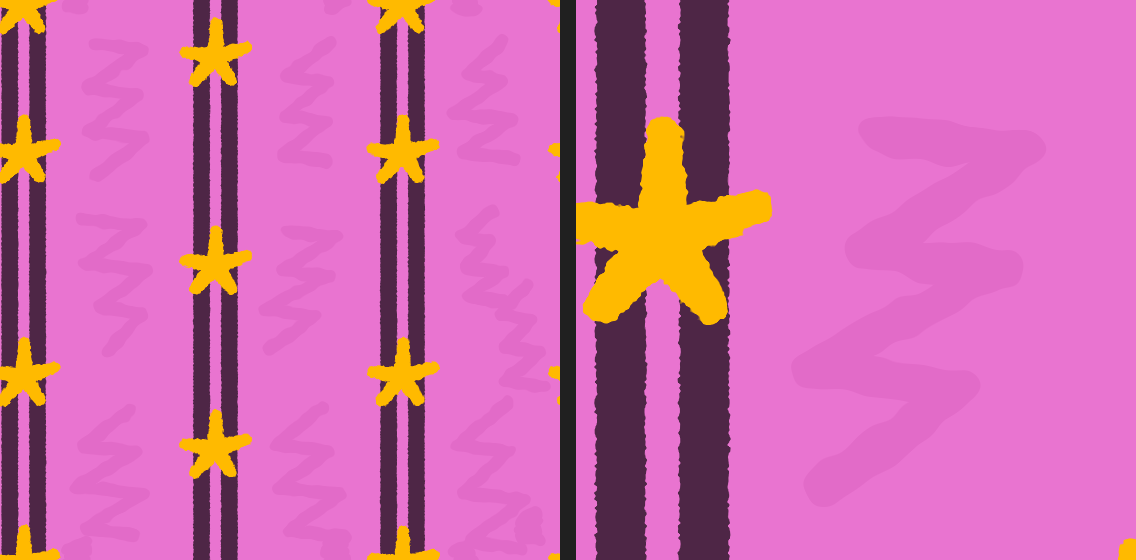
Left: the whole. Right: its middle third, enlarged.
Write a Shadertoy shader that draws this pattern.

```glsl
float hash(vec2 p) {
    vec3 q = fract(vec3(p.xyx) * 0.1031);
    q += dot(q, q.yzx + 33.33);
    return fract((q.x + q.y) * q.z);
}

float noise(vec2 p) {
    vec2 cell = floor(p), f = fract(p);
    f = f * f * (3.0 - 2.0 * f);
    return mix(mix(hash(cell), hash(cell + vec2(1, 0)), f.x),
               mix(hash(cell + vec2(0, 1)), hash(cell + 1.0), f.x), f.y);
}

// Capsule whose radius runs from ra at a to rb at b
float taperedStroke(vec2 p, vec2 a, vec2 b, float ra, float rb) {
    vec2 ab = b - a;
    float t = clamp(dot(p - a, ab) / dot(ab, ab), 0.0, 1.0);
    return length(p - a - ab * t) - mix(ra, rb, t);
}

float cover(float d) {
    return clamp(0.5 - d * iResolution.y, 0.0, 1.0);
}

// Offset to the nearest copy on the unit tile
vec2 wrapOffset(vec2 p, vec2 center) {
    vec2 d = p - center;
    return d - round(d);
}

// Five uneven hand-painted arms
float star(vec2 p) {
    vec2 tips[5] = vec2[5](vec2(0.001, 0.056), vec2(0.055, 0.013), vec2(-0.053, 0.005),
                           vec2(-0.037, -0.046), vec2(0.028, -0.045));
    float d = 1.0;
    for (int i = 0; i < 5; i++)
        d = min(d, taperedStroke(p, vec2(0.0, -0.004), tips[i], 0.0165, 0.0105));
    return d;
}

// Brush zigzag alternating flat and steep strokes
float zigzag(vec2 p, vec2 size, float seed) {
    float flip = step(0.65, hash(vec2(seed, 3.0)));
    float drift = (hash(vec2(seed, 5.0)) - 0.5) * 1.6;
    float d = 1.0;
    vec2 previous = vec2(0);
    for (int k = 0; k < 7; k++) {
        float n = float(k);
        float side = mod(n + flip, 2.0) < 0.5 ? 1.0 : -1.0;
        float reach = 0.55 + 0.6 * hash(vec2(seed, n + 11.0));
        float descent = mix(n / 6.0, floor((n + 1.0 - flip) / 2.0) / 3.0, 0.7);
        vec2 point = size * vec2(side * reach + drift * (0.5 - n / 6.0), 0.5 - descent);
        if (k > 0) d = min(d, taperedStroke(p, previous, point, 0.0118, 0.0118));
        previous = point;
    }
    return d;
}

void mainImage(out vec4 fragColor, in vec2 fragCoord) {
    vec2 p = fragCoord / iResolution.y;
    vec3 color = vec3(0.915, 0.455, 0.815);

    // Faint zigzags between the stripes
    vec2 brushed = p + 0.006 * (vec2(noise(p * 65.0), noise(p * 65.0 + 40.0)) - 0.5);
    float marks = 1.0;
    for (int i = 0; i < 9; i++) {
        float seed = float(i) + 1.0;
        vec2 center = vec2(0.205, 0.145) + vec2(i % 3, i / 3) / 3.0;
        center += 0.025 * (vec2(hash(vec2(seed, 1.0)), hash(vec2(seed, 2.0))) - 0.5);
        vec2 size = vec2(mix(0.035, 0.06, hash(vec2(seed, 7.0))), mix(0.2, 0.26, hash(vec2(seed, 9.0))));
        if (i == 5) {
            center += vec2(-0.025, 0.065);
            size = vec2(0.035, 0.16);
        }
        marks = min(marks, zigzag(wrapOffset(brushed, center), size, seed));
    }
    marks = min(marks, zigzag(wrapOffset(brushed, vec2(0.925, 0.4)), vec2(0.035, 0.18), 21.0));

    // Short dabs along the tile seam
    vec2 dabs[4] = vec2[4](vec2(0.137, 0.01), vec2(0.6, 0.008), vec2(0.83, 0.005), vec2(0.944, 0.06));
    for (int i = 0; i < 4; i++)
        marks = min(marks, zigzag(wrapOffset(brushed, dabs[i]), vec2(0.016, 0.045), 31.0 + float(i)));
    color = mix(color, vec3(0.888, 0.418, 0.785), cover(marks));

    // Paired stripes with frayed edges, and the stars on them
    float columns[3] = float[3](0.0423, 0.3848, 0.7188);
    float stripes = 1.0, stars = 1.0;
    for (int c = 0; c < 3; c++) {
        float dx = wrapOffset(p, vec2(columns[c], 0.0)).x;
        stripes = min(stripes, abs(abs(dx) - 0.0248) - 0.0148);
        vec3 heights = c == 1 ? vec3(0.902, 0.53, 0.202) : vec3(0.996, 0.729, 0.331);
        for (int s = 0; s < 3; s++)
            stars = min(stars, star(wrapOffset(p, vec2(columns[c], heights[s]))));
    }
    stripes += 0.0022 * (noise(p * vec2(180.0, 560.0)) - 0.5);
    stars += 0.0035 * (noise(p * 190.0) - 0.5) + 0.0018 * (noise(p * 420.0) - 0.5);
    color = mix(color, vec3(0.305, 0.15, 0.275), cover(stripes));
    color = mix(color, vec3(1.0, 0.73, 0.0), cover(stars));
    fragColor = vec4(color, 1.0);
}
```
